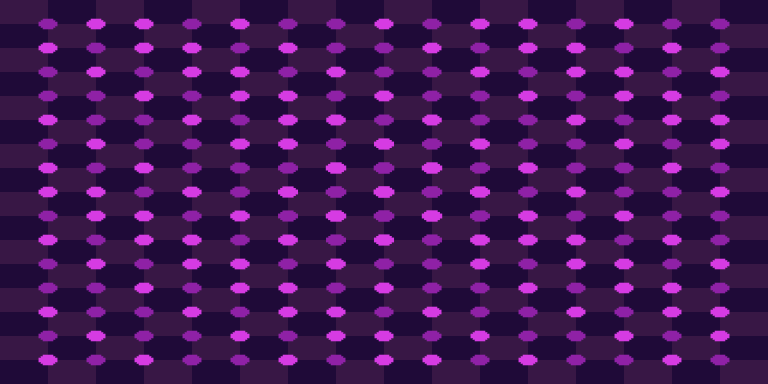
A Shadertoy shader for this pattern:

```glsl
// A 16 by 16 checkerboard of wide plum tiles with a stepped dot on every
// inner corner. Each dot is a union of three boxes; its bright or dim colour
// follows a diagonal period-8 rule that gives way to a checker in the middle.

#define GRID 16.0
#define TILE_LIGHT vec3(0.22, 0.09, 0.27)
#define TILE_DARK vec3(0.12, 0.04, 0.22)
#define DOT_BRIGHT vec3(0.84, 0.23, 0.89)
#define DOT_DIM vec3(0.56, 0.13, 0.65)
#define DOT_WIDE vec2(0.197, 0.095)
#define DOT_TALL vec2(0.110, 0.220)
#define SWELL 0.10
#define CORE 2.5

// Coverage of a centred box, smoothed over one pixel on each axis
float boxMask(vec2 p, vec2 halfSize, vec2 pixel) {
    vec2 cover = clamp((halfSize - abs(p)) / pixel + 0.5, 0.0, 1.0);
    return cover.x * cover.y;
}

// Stepped dot: wide bar, middle step and tall bar
float dotMask(vec2 p, vec2 pixel) {
    float mask = 0.0;
    for (int i = 0; i < 3; i++) {
        vec2 halfSize = mix(DOT_WIDE, DOT_TALL, float(i) * 0.5);
        mask = max(mask, boxMask(p, halfSize, pixel));
    }
    return mask;
}

// 1.0 for a bright dot, 0.0 for a dim one
float dotBrightness(vec2 node) {
    vec2 fromCentre = abs(node - 0.5 * GRID);
    if (max(fromCentre.x, fromCentre.y) < CORE) {
        return 1.0 - mod(node.x + node.y, 2.0);
    }
    float phase = mod(3.0 * (node.x - node.y), 8.0);
    return step(2.5, phase) * step(phase, 6.5);
}

void mainImage(out vec4 fragColor, in vec2 fragCoord) {
    // Grid coordinates, rows counted from the top
    vec2 pixel = GRID / iResolution.xy;
    vec2 p = fragCoord * pixel;
    p.y = GRID - p.y;
    vec2 node = floor(p + 0.5);
    vec2 local = p - node;

    // Checkerboard with smoothed tile edges
    vec2 side = clamp(2.0 * local / pixel, -1.0, 1.0);
    float parity = 1.0 - 2.0 * mod(node.x + node.y, 2.0);
    float checker = 0.5 + 0.5 * parity * side.x * side.y;
    vec3 colour = mix(TILE_DARK, TILE_LIGHT, checker);

    // Dots on inner corners, slightly larger near the middle
    vec2 fromCentre = node - 0.5 * GRID;
    float size = 1.0 + SWELL * exp(-dot(fromCentre, fromCentre) / 8.0);
    float inside = step(max(abs(fromCentre.x), abs(fromCentre.y)), 0.5 * GRID - 0.5);
    vec3 dotColour = mix(DOT_DIM, DOT_BRIGHT, dotBrightness(node));
    colour = mix(colour, dotColour, inside * dotMask(local / size, pixel / size));

    fragColor = vec4(colour, 1.0);
}
```
